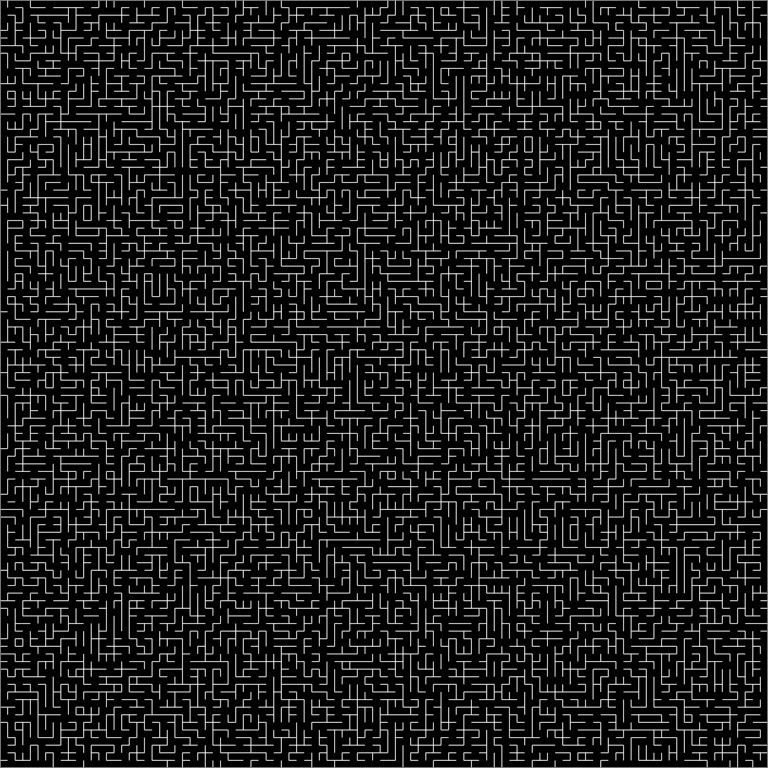
A WebGL 1 fragment shader for this pattern:

```glsl
precision highp float;
// Dense maze of thin white walls on black, grown from a square lattice of posts.

uniform vec2 u_resolution;

#define CELLS 101.0       // maze cells across the canvas
#define WALL_WIDTH 0.118  // wall thickness, in cells
#define SOFTNESS 1.25     // edge filter width, in pixels
#define SEED 3.7
#define WALL_COLOR vec3(1.0)
#define FLOOR_COLOR vec3(0.002)

float hash(vec2 p) {
  return fract(sin(dot(p + SEED, vec2(127.1, 311.7))) * 43758.5453);
}

// One of the four axis directions, for k = 0..3.
vec2 axisDirection(float k) {
  vec2 axis = mod(k, 2.0) < 0.5 ? vec2(1.0, 0.0) : vec2(0.0, 1.0);
  return k < 1.5 ? axis : -axis;
}

vec2 randomStep(vec2 post) {
  return axisDirection(floor(4.0 * hash(post)));
}

// Each post leans one wall on a neighbour. Doubled walls and closed squares
// return to their start in four steps; even posts turn round to open them.
vec2 wallDirection(vec2 post) {
  vec2 direction = randomStep(post);
  vec2 walker = post;
  for (int i = 0; i < 4; i++) walker += randomStep(walker);
  bool closed = distance(walker, post) < 0.5;
  bool even = mod(post.x + post.y, 2.0) < 0.5;
  return closed && even ? -direction : direction;
}

// True if an inner post owns a wall in the given direction.
bool ownsWall(vec2 post, vec2 direction) {
  vec2 inset = min(post, CELLS - post);
  return min(inset.x, inset.y) > 0.5
      && dot(wallDirection(post), direction) > 0.5;
}

// Share of a filter of the given size that lies inside a wall's thickness.
float wallCoverage(float offset, float filterSize) {
  float halfWall = 0.5 * WALL_WIDTH;
  float halfFilter = 0.5 * filterSize;
  float overlap = min(offset + halfFilter, halfWall)
                - max(offset - halfFilter, -halfWall);
  return max(overlap, 0.0) / filterSize;
}

void main() {
  vec2 p = gl_FragCoord.xy / u_resolution * CELLS;
  float filterSize = SOFTNESS * CELLS / min(u_resolution.x, u_resolution.y);
  vec2 post = floor(p + 0.5);
  vec2 local = p - post;

  // Half walls around the nearest post, summed per axis.
  vec2 cover = vec2(0.0);
  for (int i = 0; i < 4; i++) {
    vec2 direction = axisDirection(float(i));
    if (ownsWall(post, direction) || ownsWall(post + direction, -direction)) {
      float along = dot(local, direction);
      float across = dot(local, vec2(-direction.y, direction.x));
      float arm = wallCoverage(across, filterSize)
                * clamp(along / filterSize + 0.5, 0.0, 1.0);
      cover += arm * abs(direction);
    }
  }
  float wall = cover.x + cover.y - cover.x * cover.y;

  // Outer wall, centred on the canvas edge.
  vec2 inset = min(p, CELLS - p);
  wall = max(wall, wallCoverage(min(inset.x, inset.y), filterSize));

  gl_FragColor = vec4(mix(FLOOR_COLOR, WALL_COLOR, wall), 1.0);
}
```
